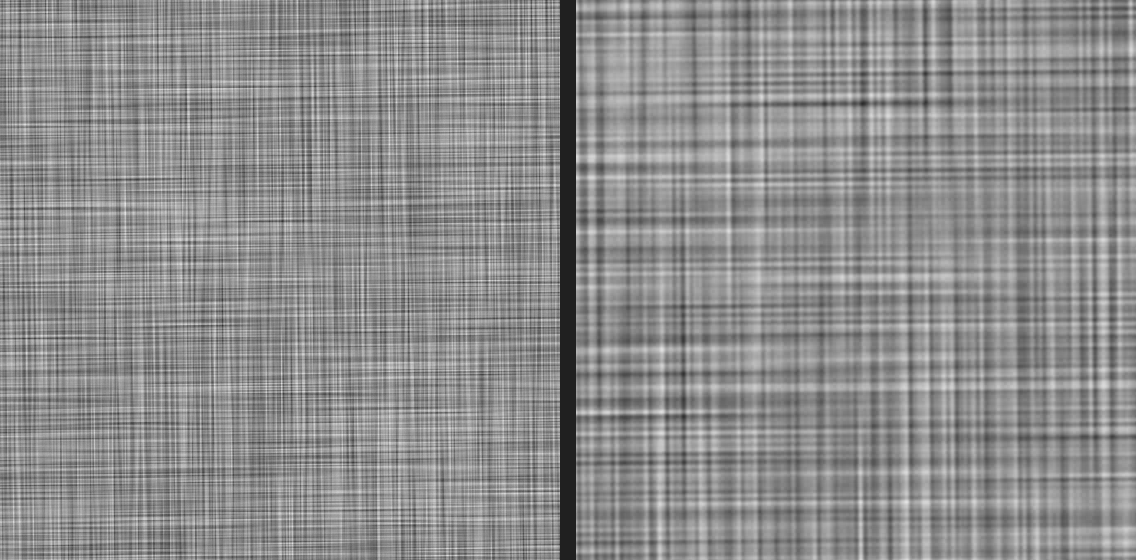
Left: the whole. Right: its middle third, enlarged.
This texture is drawn by a three.js fragment shader. Its source:

```glsl
// Grey linen weave: fine crossed streaks of light and dark thread.
varying vec2 vUv;

float hash(vec2 p) {
  vec3 q = fract(vec3(p.xyx) * 0.1031);
  q += dot(q, q.yzx + 33.33);
  return fract((q.x + q.y) * q.z);
}

// Tone of one thread, drifting slowly along its length
float threadTone(float row, float along, float seed) {
  float x = along + 17.0 * hash(vec2(row, seed + 5.0));
  float cell = floor(x);
  float t = smoothstep(0.0, 1.0, x - cell);
  float start = hash(vec2(cell + seed, row));
  float end = hash(vec2(cell + 1.0 + seed, row));
  return mix(start, end, t) - 0.5;
}

// Neighbouring threads blended across their width
float streaks(float across, float along, float seed) {
  float row = floor(across);
  float t = smoothstep(0.0, 1.0, across - row);
  return mix(threadTone(row, along, seed), threadTone(row + 1.0, along, seed), t);
}

// Streaks set off against the next thread, which evens out broad bands
float crispStreaks(float across, float along, float seed) {
  return streaks(across, along, seed) - 0.4 * streaks(across + 1.0, along, seed);
}

// Fine, medium and broad threads running in one direction
float weave(float across, float along, float seed) {
  float fine = crispStreaks(across * 400.0, along * 7.0, seed);
  float medium = crispStreaks(across * 220.0, along * 5.5, seed + 31.0);
  float broad = streaks(across * 64.0, along * 4.0, seed + 67.0);
  return 0.225 * fine + 0.175 * medium + 0.04 * broad;
}

void main() {
  // The cloth lies very slightly askew
  vec2 cloth = vUv + vec2(0.006, -0.010) * vUv.yx + 1.0;

  float weft = weave(cloth.y, cloth.x, 11.0);
  float warp = weave(cloth.x, cloth.y, 149.0);

  // Faint fibre grain
  float grain = hash(floor(vUv * 512.0) + 300.0) - 0.5;

  float grey = 0.559 + weft + warp + 0.025 * grain;
  gl_FragColor = vec4(vec3(clamp(grey, 0.0, 1.0)), 1.0);
}
```
